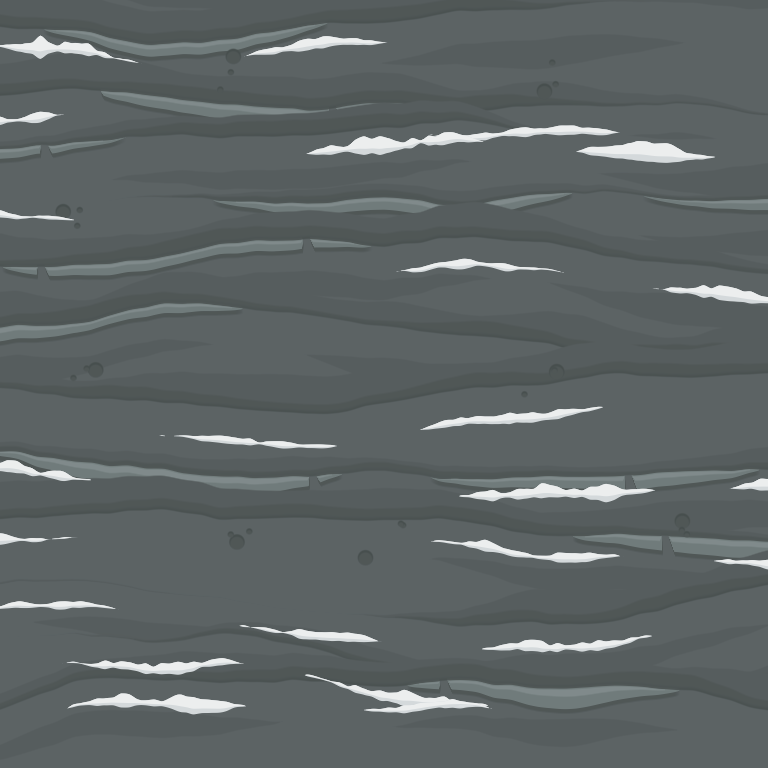
Give the GLSL for this texture, as a WebGL 2 fragment shader.

```glsl
#version 300 es
precision highp float;
// Layered slate cliff: wavy ledges with shadows, pale rims, snow streaks and pits.
#define LEDGES 13
#define SPACING 0.083
#define WAVE 0.085
#define SHADOW 0.040
#define RIM 0.021
#define RIM_CHANCE 0.50
#define SNOW 0.019
#define SNOW_CHANCE 0.62
#define PIT_CHANCE 0.22
#define SEED 3.0

uniform vec2 u_resolution;
out vec4 outColor;

const vec3 STONE = vec3(0.360, 0.388, 0.394);
const vec3 DIM = vec3(0.338, 0.364, 0.367);
const vec3 DARK = vec3(0.312, 0.340, 0.339);
const vec3 CREVICE = vec3(0.278, 0.308, 0.304);
const vec3 RIM_BODY = vec3(0.440, 0.483, 0.482);
const vec3 RIM_LIGHT = vec3(0.500, 0.542, 0.545);
const vec3 SNOW_LIGHT = vec3(0.925, 0.932, 0.934);
const vec3 SNOW_SHADE = vec3(0.830, 0.852, 0.860);

float hash(vec2 p) {
  vec3 q = fract(vec3(p.xyx) * 0.1031);
  q += dot(q, q.yzx + 33.33);
  return fract((q.x + q.y) * q.z);
}

// One-dimensional noise with slightly angular bends.
float noise(float x, float seed) {
  float cell = floor(x), t = x - cell;
  float blend = mix(t, t * t * (3.0 - 2.0 * t), 0.7);
  return mix(hash(vec2(cell, seed)), hash(vec2(cell + 1.0, seed)), blend);
}

// Antialiased strip between two heights; vanishes when it has no thickness.
float strip(float d, float low, float high, float px) {
  return clamp(min(d - low, high - d) / px + 0.25 * step(px, high - low), 0.0, 1.0);
}

// Randomly present stroke along x: bump from 0 to 1, and its random size.
vec2 stroke(float x, float len, float chance, float seed) {
  float u = x / len + 5.0 + 7.0 * hash(vec2(seed, 1.7));
  float cell = floor(u);
  float start = 0.25 * hash(vec2(cell, seed + 0.3));
  float end = 1.0 - 0.2 * hash(vec2(cell, seed + 0.6));
  float s = (u - cell - start) / (end - start);
  float present = step(hash(vec2(cell, seed)), chance);
  return vec2(present * max(0.0, 4.0 * s * (1.0 - s)), hash(vec2(cell, seed + 0.9)));
}

float ledgeHeight(float x, float row) {
  float y = 1.06 - SPACING * row + 0.03 * (hash(vec2(row, SEED)) - 0.5);
  y += WAVE * mix(0.65, 1.15, row / float(LEDGES)) * (noise(x * 3.2 + row * 0.37, row + SEED) - 0.5);
  y += 0.016 * (noise(x * 10.0, row + SEED + 20.0) - 0.5);
  return y + 0.003 * (noise(x * 42.0, row + SEED + 40.0) - 0.5);
}

void main() {
  vec2 p = gl_FragCoord.xy / u_resolution.y;
  float px = 1.0 / u_resolution.y;
  vec3 col = STONE;

  // Ledges, each overlapping the one above it
  for (int i = 0; i < LEDGES; i++) {
    float row = float(i), seed = row + SEED + 60.0;
    float d = p.y - ledgeHeight(p.x, row);
    float depth = smoothstep(0.12, 0.65, noise(p.x * 2.3 + 4.0, seed));
    float ragged = 0.7 + 0.6 * noise(p.x * 8.0, seed + 20.0);

    // Stepped shadow above the edge, stone face below it
    col = mix(col, DIM, strip(d, 0.0, SHADOW * depth * ragged, 1.5 * px));
    col = mix(col, DARK, strip(d, 0.0, 0.42 * SHADOW * depth * (2.0 - ragged), 2.0 * px));
    col = mix(col, CREVICE, 0.75 * depth * smoothstep(0.006, 0.0, d));
    col = mix(col, STONE, smoothstep(px, -px, d));

    // Broad tonal patch on the face
    vec2 patchy = stroke(p.x, 0.6, 0.7, seed + 40.0);
    float reach = 0.024 * patchy.x * ragged;
    col = mix(col, DIM, strip(d + 0.052, -reach, 0.5 * reach, 1.5 * px));

    // Pale rim, split by narrow slanted gaps
    vec2 rim = stroke(p.x, 0.58, RIM_CHANCE, seed + 60.0);
    float gapX = p.x * 4.0 + 0.8 * d, cell = floor(gapX);
    float gap = abs(gapX - cell - 0.2 - 0.6 * hash(vec2(cell, seed + 70.0)));
    float split = step(hash(vec2(cell, seed + 80.0)), 0.35);
    float whole = mix(1.0, smoothstep(0.015, 0.034, gap), split);
    float thick = RIM * pow(rim.x, 0.65) * (0.6 + 0.7 * rim.y) * ragged * whole;
    float bodied = smoothstep(0.0, 0.004, thick);
    col = mix(col, DARK, bodied * strip(d, -thick - 0.006, 0.003, 2.0 * px));
    col = mix(col, RIM_BODY, strip(d, -thick, 0.0, px));
    col = mix(col, RIM_LIGHT, strip(d, -thick * (0.2 + 0.2 * ragged), -0.05 * thick, 1.5 * px));
  }

  // Clusters of round pits
  vec2 grid = p * 5.0, cell = floor(grid);
  if (hash(cell + SEED + 9.0) < PIT_CHANCE) {
    for (int k = 0; k < 3; k++) {
      float n = float(k);
      vec2 jitter = vec2(hash(cell + n + 13.0), hash(cell + n + 29.0)) - 0.5;
      vec2 q = (grid - cell - 0.5 - 0.28 * jitter) / 5.0;
      float radius = k == 0 ? 0.010 : 0.004;
      float inside = smoothstep(px, -px, length(q) - radius);
      float floorLit = smoothstep(px, -px, length(q + vec2(0.0, 0.002)) - radius * 0.88);
      col = mix(col, mix(CREVICE, DARK, floorLit), inside);
    }
  }

  // Broken snow streaks lying along the ledges
  for (int i = 0; i < LEDGES; i++) {
    float row = float(i), seed = row + SEED + 150.0;
    vec2 streak = stroke(p.x, 0.34, SNOW_CHANCE, seed);
    float lift = mix(-0.045, -0.022, hash(vec2(row, SEED + 5.0)));
    float d = p.y - ledgeHeight(p.x, row) - lift;
    float crumble = 0.65 * noise(p.x * 38.0, seed + 20.0) + 0.35 * noise(p.x * 95.0, seed + 40.0);
    float thick = SNOW * (0.55 + 0.9 * streak.y) * max(0.0, streak.x * (0.3 + 1.2 * crumble) - 0.2);
    float low = -thick * (0.25 + 0.3 * noise(p.x * 24.0, seed + 60.0));
    col = mix(col, SNOW_SHADE, strip(d, low, low + thick, px));
    col = mix(col, SNOW_LIGHT, strip(d, low + 0.32 * thick, low + thick, px));
  }

  outColor = vec4(col, 1.0);
}
```
